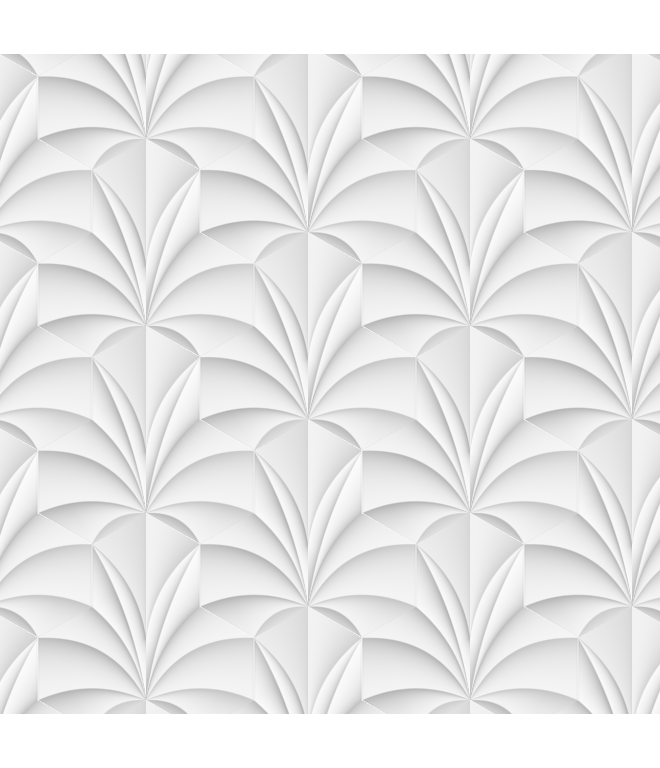
Give the GLSL for this pattern, as a Shadertoy shader.

```glsl
// White plaster relief: fans of curved blades on three-hexagon tiles.
// Each point finds its nearest hexagon, hence its fan, and is shaded blade
// by blade as ramps that are lit from the upper right.
#define SIDE 0.0945               // hexagon side, in canvas widths
#define FOCUS vec2(-0.353, 2.428) // one fan focus, in sides from the centre
#define PANEL 0.5                 // half height of panel, in canvas widths
#define LIGHT 0.945
#define STEEP_SHADOW 0.29         // depth of shade on upright blades
#define FLAT_SHADOW 0.25          // depth of shade on spreading blades
#define FALLOFF 3.4
#define RIGHT_SHADE 0.72          // shadow strength on the right half
#define SEAM 0.009                // seam half width, in sides
#define H 0.8660254               // half width of a hexagon of side 1

// Blade arcs from the axis downwards: end point and bulge over chord length.
// The first starts one side above the focus, the others at the focus.
const vec3 ARCS[7] = vec3[7](
    vec3(H, 1.5, 0.10), vec3(H, 2.5, 0.05), vec3(H, 1.5, 0.09),
    vec3(2.0 * H, 1.0, 0.16), vec3(2.0 * H, 0.0, 0.11),
    vec3(H, -0.5, 0.17), vec3(H, -0.5, 0.0));

// Position relative to the focus of the tile that holds p
vec2 tileLocal(vec2 p) {
    vec2 period = vec2(6.0 * H, 3.0), local = vec2(0.0);
    float nearest = 1e5;
    for (int k = 0; k < 6; k++) {
        int part = k % 3;
        vec2 centre = part == 2 ? vec2(0.0, 2.0)
                                : vec2(part == 0 ? -H : H, 0.5);
        vec2 q = p - centre - float(k / 3) * 0.5 * period;
        q -= period * round(q / period);
        if (dot(q, q) < nearest) {
            nearest = dot(q, q);
            local = q + centre;
        }
    }
    return local;
}

// Signed height of p above a bowed chord that starts at the origin
float arcHeight(vec2 p, vec3 arc) {
    float len = length(arc.xy);
    float u = clamp(dot(p, arc.xy) / (len * len), 0.0, 1.0);
    float v = (arc.x * p.y - arc.y * p.x) / len;
    return v - 4.0 * arc.z * len * u * (1.0 - u);
}

float segmentDistance(vec2 p, vec2 a, vec2 b) {
    vec2 d = b - a;
    return length(p - a - d * clamp(dot(p - a, d) / dot(d, d), 0.0, 1.0));
}

// Tone of one blade; t runs from its upper arc (0) to its lower arc (1)
float bladeTone(int blade, float t, bool onRight, float radius) {
    if (blade == 0)
        return onRight ? mix(0.95, 0.82, t * t) : mix(0.83, 0.93, sqrt(t));
    if (blade == 6)
        return onRight ? mix(0.72, 0.86, t) : mix(0.80, 0.88, t);
    bool steep = blade < 3;
    float depth = steep ? STEEP_SHADOW : FLAT_SHADOW;
    depth *= onRight ? RIGHT_SHADE : 1.0;
    depth *= mix(1.0, 0.65, smoothstep(1.2, 2.6, radius));
    float fromShade = steep && onRight ? 1.0 - t : t;
    float crest = steep ? 0.045 : 0.02;
    return LIGHT + crest * fromShade - depth * exp(-FALLOFF * fromShade);
}

float fanTone(vec2 local, float px) {
    bool onRight = local.x > 0.0;
    vec2 p = vec2(abs(local.x), local.y);
    float below = p.x, tone = LIGHT;
    for (int i = 0; i < 7; i++) {
        float above = arcHeight(i == 0 ? p - vec2(0.0, 1.0) : p, ARCS[i]);
        float a = max(below, 0.0), b = max(above, 0.0);
        float blade = bladeTone(i, a / (a + b + 1e-4), onRight, length(p));
        float cover = i == 0 ? 1.0 : smoothstep(-px, px, below);
        tone = mix(tone, blade, cover);
        below = -above;
    }
    return tone;
}

// Hairline grooves on the hexagon edges, brightest where they face the light
float addSeams(float tone, vec2 local, float px) {
    vec2 p = vec2(abs(local.x), local.y);
    float upright = min(
        segmentDistance(p, vec2(H, 1.5), vec2(H, 2.5)),
        segmentDistance(p, vec2(2.0 * H, 0.0), vec2(2.0 * H, 1.0)));
    float inner = segmentDistance(p, vec2(0.0), vec2(H, -0.5));
    float outer = segmentDistance(p, vec2(H, -0.5), vec2(2.0 * H, 0.0));
    float falling = local.x > 0.0 ? inner : outer;
    float rising = local.x > 0.0 ? outer : inner;
    float lit = min(upright, falling);
    tone -= 0.05 * (1.0 - smoothstep(SEAM, SEAM + 1.5 * px, lit));
    tone = mix(tone, 1.0, 0.8 * (1.0 - smoothstep(0.0, SEAM + px, falling)));
    tone = mix(tone, 0.98, 0.6 * (1.0 - smoothstep(0.0, SEAM + px, upright)));
    return mix(tone, 0.84, 0.25 * (1.0 - smoothstep(0.0, SEAM + px, rising)));
}

void mainImage(out vec4 fragColor, in vec2 fragCoord) {
    vec2 uv = (fragCoord - 0.5 * iResolution.xy) / iResolution.x;
    float px = 1.0 / (iResolution.x * SIDE);
    vec2 local = tileLocal(uv / SIDE - FOCUS);

    float tone = addSeams(fanTone(local, px), local, px);

    // White margins above and below the square panel
    float edge = 0.5 / iResolution.x;
    tone = mix(tone, 1.0, smoothstep(-edge, edge, abs(uv.y) - PANEL));
    fragColor = vec4(vec3(clamp(tone, 0.0, 1.0)), 1.0);
}
```
